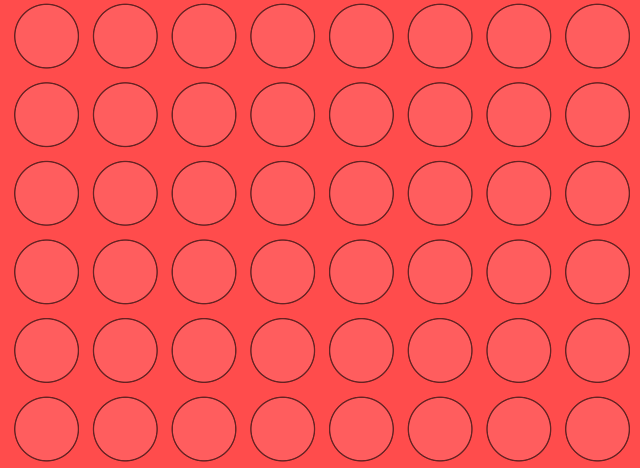
This pattern is drawn by a WebGL 1 fragment shader. Its source:

```glsl
precision highp float;

// Draws an 8 by 6 grid of pale red discs with thin black outlines on a
// flat red ground. Each pixel finds its nearest disc centre by rounding,
// then two circle distances give the fill and the ring around it.

uniform vec2 u_resolution;

// Lengths are fractions of the canvas width; the origin is the top left.
const vec2 GRID_COUNT = vec2(8.0, 6.0);
const vec2 FIRST_CENTRE = vec2(0.0728, 0.0564);
const vec2 PITCH = vec2(0.12298, 0.1228);
const float DISC_RADIUS = 0.0497;
const float LINE_WIDTH = 0.0013;
const float EDGE_PIXELS = 1.4;

const vec3 GROUND_COLOUR = vec3(1.0, 0.30, 0.30);
const vec3 DISC_COLOUR = vec3(1.0, 0.365, 0.37);
const vec3 LINE_COLOUR = vec3(0.0);

// Vector from the nearest centre in the bounded grid.
vec2 fromNearestCentre(vec2 p) {
    vec2 cell = floor((p - FIRST_CENTRE) / PITCH + 0.5);
    cell = clamp(cell, vec2(0.0), GRID_COUNT - 1.0);
    return p - FIRST_CENTRE - cell * PITCH;
}

// Smoothed coverage of the area inside a signed distance.
float coverage(float signedDistance, float edge) {
    return clamp(0.5 - signedDistance / edge, 0.0, 1.0);
}

void main() {
    vec2 p = vec2(gl_FragCoord.x, u_resolution.y - gl_FragCoord.y) / u_resolution.x;
    float edge = EDGE_PIXELS / u_resolution.x;

    float d = length(fromNearestCentre(p)) - DISC_RADIUS;
    float fill = coverage(d, edge);

    // The ring is the outer disc minus the inner disc.
    float halfLine = 0.5 * LINE_WIDTH;
    float ring = coverage(d - halfLine, edge) - coverage(d + halfLine, edge);

    vec3 colour = mix(GROUND_COLOUR, DISC_COLOUR, fill);
    colour = mix(colour, LINE_COLOUR, ring);
    gl_FragColor = vec4(colour, 1.0);
}
```
